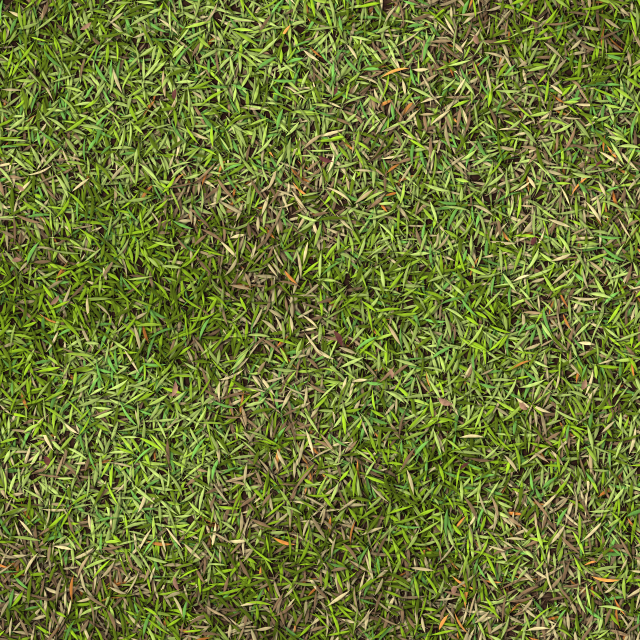
Reproduce this texture procedurally as a WebGL 1 fragment shader.

```glsl
precision highp float;
// Worn lawn seen from above: short crossing grass blades over dark soil.
// Jittered grids of tapered, bent blades are stacked from bottom to top with
// soft shadows; broad noise shifts the mix between lush, pale and dry grass.
uniform vec2 u_resolution;

const int LAYERS = 22;
const float BLADE_GRID = 30.0;  // blade cells across the canvas
const float LEAF_GRID = 9.0;    // fallen leaf cells across the canvas

const vec3 SOIL = vec3(0.17, 0.10, 0.08);
const vec3 THATCH = vec3(0.45, 0.36, 0.26);
const vec3 STRAW = vec3(0.69, 0.64, 0.46);
const vec3 PALE_GREEN = vec3(0.56, 0.63, 0.33);
const vec3 VIVID_GREEN = vec3(0.49, 0.62, 0.12);
const vec3 COOL_GREEN = vec3(0.38, 0.57, 0.25);
const vec3 OLIVE = vec3(0.32, 0.39, 0.09);
const vec3 ORANGE = vec3(0.78, 0.45, 0.16);
const vec3 LEAF_PINK = vec3(0.70, 0.52, 0.43);
const vec3 LEAF_PLUM = vec3(0.42, 0.22, 0.23);

vec4 hash4(vec3 p) {
  vec4 q = fract(p.xyzx * vec4(0.1031, 0.1030, 0.0973, 0.1099));
  q += dot(q, q.wzxy + 33.33);
  return fract((q.xxyz + q.yzzw) * q.zywx);
}

float valueNoise(vec2 p, float seed) {
  vec2 i = floor(p);
  vec2 f = fract(p);
  f = f * f * (3.0 - 2.0 * f);
  float a = hash4(vec3(i, seed)).x;
  float b = hash4(vec3(i + vec2(1.0, 0.0), seed)).x;
  float c = hash4(vec3(i + vec2(0.0, 1.0), seed)).x;
  float d = hash4(vec3(i + 1.0, seed)).x;
  return mix(mix(a, b, f.x), mix(c, d, f.x), f.y);
}

float patches(vec2 p, float seed) {
  return 0.55 * valueNoise(p, seed) + 0.3 * valueNoise(p * 2.3, seed + 1.0)
       + 0.15 * valueNoise(p * 5.1, seed + 2.0);
}

// Tapered bent strip: x = offset from its centre line, y = half width there.
vec2 strip(vec2 p, float angle, float halfLength, float halfWidth, float bend) {
  vec2 along = normalize(vec2(0.8 * cos(angle), sin(angle)));
  float u = dot(p, along);
  float v = dot(p, vec2(-along.y, along.x)) + bend * u * u;
  float s = u / halfLength;
  return vec2(v, halfWidth * (1.0 - s * s));
}

vec3 bladeColour(vec4 rnd, float dry, float lush, float height) {
  float dryChance = 0.08 + 0.42 * smoothstep(0.38, 0.75, dry)
                  + 0.12 * (1.0 - height);
  float oliveChance = 0.13 + 0.12 * lush;
  vec3 green = mix(VIVID_GREEN, PALE_GREEN,
                   smoothstep(0.25, 0.75, rnd.y + 0.6 * (0.5 - lush)));
  green = mix(green, COOL_GREEN, step(0.87, rnd.w));
  vec3 dead = mix(THATCH, STRAW, smoothstep(0.2, 0.7, rnd.y));
  dead = mix(dead, ORANGE, 0.7 * step(0.95, rnd.w));
  vec3 colour = mix(green, OLIVE, step(rnd.x, dryChance + oliveChance));
  return mix(colour, dead, step(rnd.x, dryChance));
}

// Lays one layer of blades, with their shadows, over the ground colour.
vec3 addBlades(vec3 ground, vec2 uv, float layer, float dry, float lush, float pixel) {
  float height = layer / float(LAYERS - 1);
  vec2 p = uv * BLADE_GRID + 7.0 * hash4(vec3(layer, 3.0, 11.0)).xy;
  vec2 cell = floor(p);
  float soft = 0.7 * pixel * BLADE_GRID;
  for (int y = -1; y <= 1; y++) {
    for (int x = -1; x <= 1; x++) {
      vec2 id = cell + vec2(float(x), float(y));
      vec4 place = hash4(vec3(id, layer + 20.0));
      vec4 look = hash4(vec3(id, layer + 70.0));
      vec2 blade = strip(p - id - place.xy, 3.14159 * place.z,
                         mix(0.35, 0.7, place.w), mix(0.045, 0.085, look.z),
                         0.5 * (look.w - 0.5));
      float shadow = 1.0 - smoothstep(0.0, 0.09, abs(blade.x + 0.03) - blade.y);
      float cover = smoothstep(-soft, soft, blade.y - abs(blade.x));
      float side = clamp(blade.x / 0.07, -1.0, 1.0);
      float light = mix(0.88, 1.26, height) * (0.85 + 0.3 * fract(look.z * 7.3))
                  * (1.0 + 0.09 * side);
      ground *= 1.0 - 0.3 * shadow;
      ground = mix(ground, bladeColour(look, dry, lush, height) * light, cover);
    }
  }
  return ground;
}

// Sparse fallen leaf scraps, kept inside their own cells.
vec3 addLeaves(vec3 ground, vec2 uv, float pixel) {
  vec2 p = uv * LEAF_GRID;
  vec2 id = floor(p);
  vec4 place = hash4(vec3(id, 131.0));
  vec4 look = hash4(vec3(id, 151.0));
  vec2 leaf = strip(p - id - mix(vec2(0.2), vec2(0.8), place.xy), 6.28318 * place.z,
                    mix(0.06, 0.12, place.w), mix(0.02, 0.045, look.x), 1.5);
  float soft = 0.7 * pixel * LEAF_GRID;
  float cover = smoothstep(-soft, soft, leaf.y - abs(leaf.x)) * step(look.y, 0.35);
  vec3 colour = mix(LEAF_PINK, LEAF_PLUM, step(0.6, look.z));
  return mix(ground, colour * (1.0 + 4.0 * leaf.x), 0.9 * cover);
}

void main() {
  float pixel = 1.0 / min(u_resolution.x, u_resolution.y);
  vec2 uv = gl_FragCoord.xy * pixel;
  float dry = patches(uv * 4.5, 201.0);
  float lush = smoothstep(0.3, 0.7, patches(uv * 3.5 + 9.0, 211.0));

  vec3 colour = mix(SOIL, THATCH, 0.8 * valueNoise(uv * 110.0, 221.0) * dry);
  for (int i = 0; i < LAYERS; i++) {
    colour = addBlades(colour, uv, float(i), dry, lush, pixel);
  }
  colour = addLeaves(colour, uv, pixel);

  // Fine mottling and broad unevenness of the light.
  colour *= 0.92 + 0.16 * valueNoise(uv * 190.0, 231.0);
  colour *= 1.06 - 0.12 * lush;
  gl_FragColor = vec4(colour, 1.0);
}
```
